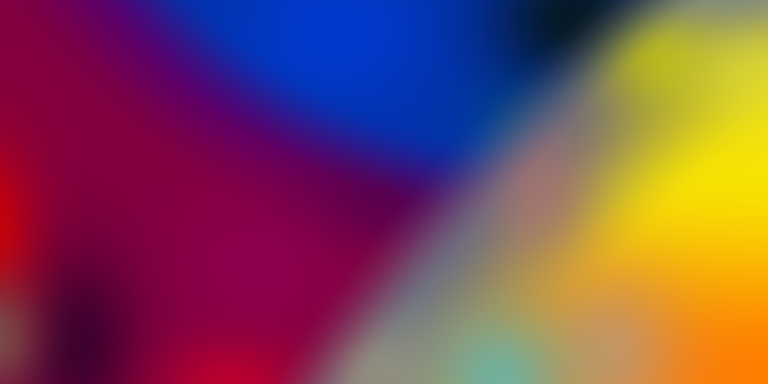
Write a Shadertoy shader that draws this background.

```glsl
// Soft blurred colour fields: magenta left, blue wedge above, golden light right.
#define EDGE_SOFTNESS 0.11
#define VIOLET_REACH 0.27
#define MAGENTA vec3(0.51, 0.0, 0.24)
#define VIOLET vec3(0.34, 0.0, 0.43)
#define BLUE vec3(0.01, 0.19, 0.66)
#define HAZE vec3(0.43, 0.41, 0.49)
#define YELLOW vec3(0.97, 0.89, 0.01)
#define ORANGE vec3(1.0, 0.49, 0.0)

// Blend an elliptical Gaussian patch of tint over a colour.
vec3 glow(vec3 base, vec2 p, vec2 centre, vec2 size, vec3 tint, float strength) {
    vec2 q = (p - centre) / size;
    return mix(base, tint, strength * exp(-dot(q, q)));
}

// Approximate signed distance above the curved lower edge of the blue wedge.
float blueDistance(vec2 p) {
    float fall = 0.58 * exp(-2.0 * (p.x - 0.39));
    return (p.y - 0.42 - fall) / sqrt(1.0 + 4.0 * fall * fall);
}

// Approximate signed distance to the right of the diagonal light edge.
float lightDistance(vec2 p) {
    float slope = 0.65 + 0.46 * p.y;
    float edge = 0.81 + 0.65 * p.y + 0.23 * p.y * p.y;
    return (p.x - edge) / sqrt(1.0 + slope * slope);
}

vec3 magentaField(vec2 p, float d) {
    vec3 c = mix(MAGENTA, VIOLET, smoothstep(-VIOLET_REACH, -0.04, d));
    c = glow(c, p, vec2(0.94, 0.47), vec2(0.24, 0.13), vec3(0.32, 0.0, 0.27), 0.75);
    c = glow(c, p, vec2(0.68, 0.32), vec2(0.25, 0.22), vec3(0.56, 0.0, 0.31), 0.8);
    c = glow(c, p, vec2(0.20, 0.10), vec2(0.16, 0.24), vec3(0.20, 0.0, 0.17), 0.9);
    c = glow(c, p, vec2(0.60, 0.0), vec2(0.18, 0.11), vec3(0.75, 0.0, 0.17), 0.9);
    c = glow(c, p, vec2(-0.04, 0.40), vec2(0.13, 0.22), vec3(0.82, 0.0, 0.0), 0.95);
    return glow(c, p, vec2(-0.01, 0.12), vec2(0.11, 0.14), vec3(0.47, 0.32, 0.28), 0.9);
}

vec3 blueField(vec2 p) {
    vec3 c = glow(BLUE, p, vec2(0.87, 0.92), vec2(0.27, 0.22), vec3(0.0, 0.23, 0.82), 0.9);
    c = glow(c, p, vec2(1.38, 0.68), vec2(0.16, 0.12), vec3(0.0, 0.30, 0.55), 0.8);
    c = glow(c, p, vec2(1.68, 1.03), vec2(0.17, 0.15), vec3(0.01, 0.13, 0.34), 0.9);
    return glow(c, p, vec2(1.49, 0.95), vec2(0.21, 0.19), vec3(0.02, 0.09, 0.12), 0.95);
}

vec3 lightField(vec2 p, float d) {
    vec3 gold = mix(ORANGE, YELLOW, smoothstep(0.02, 0.56, p.y));
    vec3 c = mix(HAZE, gold, smoothstep(0.06, 0.47, d));
    c = glow(c, p, vec2(1.41, 0.49), vec2(0.13, 0.17), vec3(0.66, 0.45, 0.44), 0.75);
    c = glow(c, p, vec2(1.73, 0.85), vec2(0.19, 0.16), vec3(0.75, 0.75, 0.04), 0.85);
    c = glow(c, p, vec2(1.97, 0.82), vec2(0.20, 0.16), vec3(0.87, 0.86, 0.22), 0.7);
    c = glow(c, p, vec2(1.94, 1.05), vec2(0.30, 0.12), vec3(0.50, 0.55, 0.52), 0.9);
    c = glow(c, p, vec2(1.60, 0.08), vec2(0.18, 0.22), vec3(0.78, 0.58, 0.40), 0.9);
    c = glow(c, p, vec2(0.98, 0.03), vec2(0.17, 0.14), vec3(0.61, 0.57, 0.49), 0.8);
    return glow(c, p, vec2(1.30, 0.01), vec2(0.21, 0.21), vec3(0.42, 0.70, 0.64), 0.95);
}

void mainImage(out vec4 fragColor, in vec2 fragCoord) {
    vec2 p = fragCoord / iResolution.y;
    p.x *= 2.0 * iResolution.y / iResolution.x;

    // Layer the three fields across their soft boundaries.
    float dBlue = blueDistance(p);
    float dLight = lightDistance(p);
    vec3 color = magentaField(p, dBlue);
    color = mix(color, blueField(p), smoothstep(-EDGE_SOFTNESS, EDGE_SOFTNESS, dBlue));
    color = mix(color, lightField(p, dLight), smoothstep(-EDGE_SOFTNESS, EDGE_SOFTNESS, dLight));
    fragColor = vec4(color, 1.0);
}
```
